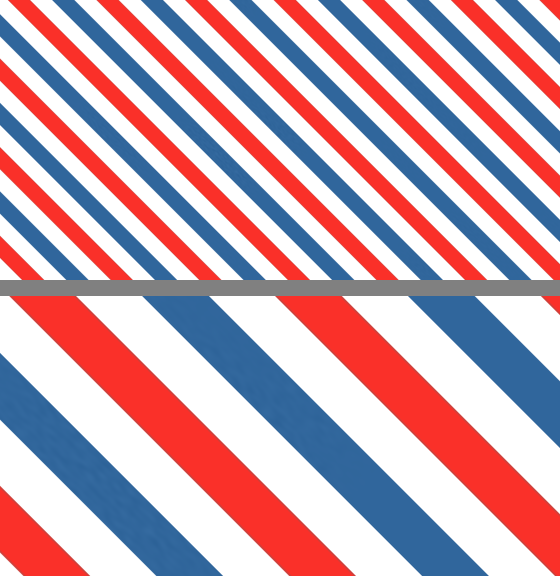
Top, the full canvas; bottom, a detail of the centre.
A Shadertoy shader for this pattern:

```glsl
const vec3 WHITE = vec3(1.0);
const vec3 RED = vec3(0.98, 0.19, 0.16);
const vec3 RED_EDGE = vec3(0.81, 0.25, 0.23);
const vec3 BLUE = vec3(0.19, 0.40, 0.61);

const float PERIOD = 0.3164;      // red to red, along x, in canvas heights
const float STRIPE_WIDTH = 0.0795;
const float RED_CENTER = 1.0677;  // value of x + y on a red centre line
const float EDGE_WIDTH = 0.0021;

vec2 hashGradient(vec2 cell) {
    vec2 p = vec2(dot(cell, vec2(127.1, 311.7)), dot(cell, vec2(269.5, 183.3)));
    return 2.0 * fract(sin(p) * 43758.5) - 1.0;
}

float gradientNoise(vec2 p) {
    vec2 cell = floor(p), f = fract(p);
    vec2 u = f * f * (3.0 - 2.0 * f);
    vec2 e = vec2(0.0, 1.0);
    float a = dot(hashGradient(cell), f);
    float b = dot(hashGradient(cell + e.yx), f - e.yx);
    float c = dot(hashGradient(cell + e.xy), f - e.xy);
    float d = dot(hashGradient(cell + e.yy), f - e.yy);
    return mix(mix(a, b, u.x), mix(c, d, u.x), u.y);
}

// Signed distance to the nearest repeated diagonal band
float bandDistance(float across, float center, float period, float width) {
    float offset = (fract((across - center) / period + 0.5) - 0.5) * period;
    return (abs(offset) - 0.5 * width) * inversesqrt(2.0);
}

float coverage(float dist, float pixel) {
    return 1.0 - smoothstep(-0.7 * pixel, 0.7 * pixel, dist);
}

// Faint woven grain that fades in and out in patches
float fabricGrain(vec2 uv) {
    float patches = smoothstep(0.0, 0.4, gradientNoise(uv * 3.0));
    return patches * gradientNoise(vec2(uv.x + uv.y, uv.x - uv.y) * vec2(110.0, 45.0));
}

void mainImage(out vec4 fragColor, in vec2 fragCoord) {
    vec2 uv = fragCoord / iResolution.y;
    float pixel = 1.0 / iResolution.y;
    float across = uv.x + uv.y;

    float red = bandDistance(across, RED_CENTER, PERIOD, STRIPE_WIDTH);
    float blue = bandDistance(across, RED_CENTER + 0.5 * PERIOD, PERIOD, STRIPE_WIDTH);

    // Red bands carry a thin darker edge; blue bands carry the grain
    vec3 redInk = mix(RED_EDGE, RED, coverage(red + EDGE_WIDTH, pixel));
    vec3 blueInk = BLUE + 0.03 * fabricGrain(uv);

    vec3 color = mix(WHITE, redInk, coverage(red, pixel));
    color = mix(color, blueInk, coverage(blue, pixel));
    fragColor = vec4(color, 1.0);
}
```
